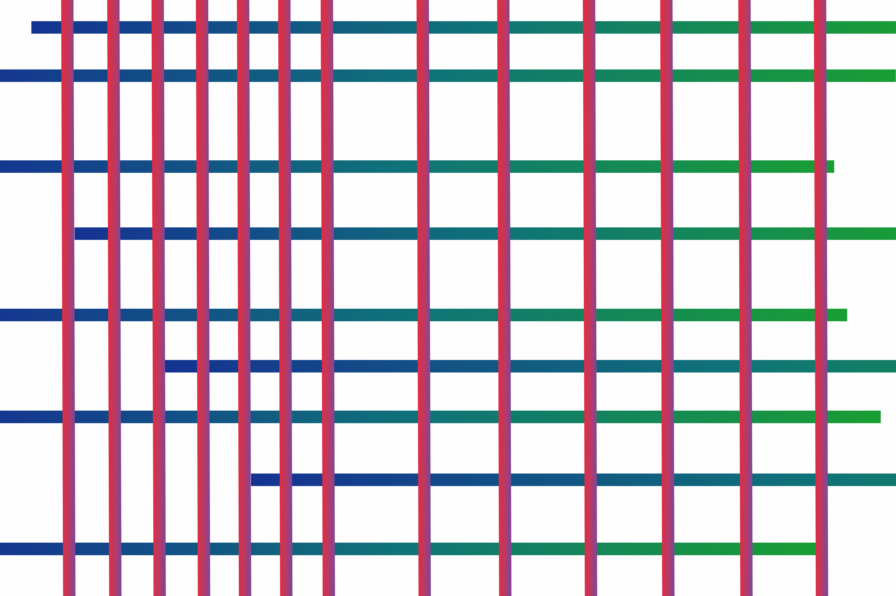
Write a WebGL 2 fragment shader that draws this pattern.

```glsl
#version 300 es
precision highp float;
// Blue-to-green horizontal bars woven under slightly leaning crimson-violet posts.
uniform vec2 u_resolution;
out vec4 fragColor;

// Horizontal bars: height, gradient start, gradient end
const vec3 BARS[9] = vec3[9](
  vec3(0.954, 0.035, 1.03), vec3(0.873, -0.04, 1.00), vec3(0.7205, -0.03, 0.931),
  vec3(0.608, 0.083, 1.03), vec3(0.4715, -0.03, 0.9455), vec3(0.3855, 0.183, 1.44),
  vec3(0.3005, -0.03, 0.983), vec3(0.195, 0.28, 1.55), vec3(0.079, -0.03, 0.915));

// Post centres at mid height
const float POSTS[13] = float[13](
  0.0762, 0.1276, 0.1771, 0.2266, 0.2724, 0.3184, 0.3659,
  0.4729, 0.5628, 0.6585, 0.7448, 0.832, 0.9163);

// Soft coverage of a span, with its edge blurred over about one pixel
float span(float x, float centre, float halfWidth, float pixel) {
  return smoothstep(-0.9, 0.9, (halfWidth - abs(x - centre)) / pixel);
}

vec3 barColor(float t) {
  vec3 blue = vec3(0.08, 0.20, 0.57);
  vec3 teal = vec3(0.06, 0.45, 0.47);
  vec3 green = vec3(0.10, 0.62, 0.20);
  return t < 0.5 ? mix(blue, teal, t * 2.0) : mix(teal, green, t * 2.0 - 1.0);
}

vec3 postColor(float t) {
  vec3 red = vec3(0.86, 0.18, 0.28);
  vec3 crimson = vec3(0.75, 0.22, 0.37);
  vec3 violet = vec3(0.53, 0.27, 0.57);
  return mix(mix(red, crimson, smoothstep(0.1, 0.5, t)), violet, smoothstep(0.5, 1.0, t));
}

void main() {
  vec2 uv = gl_FragCoord.xy / u_resolution;
  vec2 pixel = 1.0 / u_resolution;
  vec3 color = vec3(0.995, 0.996, 0.996);

  // Horizontal bars, each with its own gradient extent
  for (int i = 0; i < 9; i++) {
    vec3 bar = BARS[i];
    float t = clamp((uv.x - bar.y) / (bar.z - bar.y), 0.0, 1.0);
    float cover = span(uv.y, bar.x, 0.0105, pixel.y)
                * span(uv.x, 0.5 * (bar.y + bar.z), 0.5 * (bar.z - bar.y), pixel.x);
    color = mix(color, barColor(t), cover);
  }

  // Posts on top, leaning left as they rise and redder towards the top
  for (int i = 0; i < 13; i++) {
    float centre = POSTS[i] - 0.0022 * (uv.y - 0.5);
    float t = (uv.x - centre) / 0.0138 + 0.5 - 0.2 * (uv.y - 0.5);
    color = mix(color, postColor(clamp(t, 0.0, 1.0)), span(uv.x, centre, 0.0069, pixel.x));
  }

  fragColor = vec4(color, 1.0);
}
```
